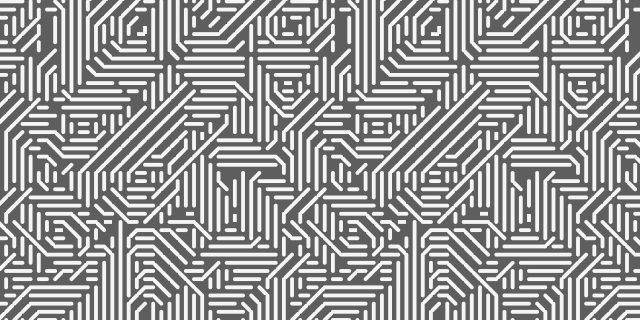
This pattern is drawn by a WebGL 2 fragment shader. Its source:

```glsl
#version 300 es
precision highp float;

uniform vec2 u_resolution;
out vec4 fragColor;

float hash(vec2 p) {
    vec3 q = fract(p.xyx * vec3(0.1031, 0.1030, 0.0973));
    q += dot(q, q.yzx + 33.33);
    return fract((q.x + q.y) * q.z);
}

// Random height at a lattice point, wrapping at the given period
float height(vec2 id, vec2 period) {
    return hash(floor(mod(id + 0.5, period)) + 17.0 + 3.0 * period);
}

// Slope of smooth value noise
vec2 slope(vec2 p, vec2 period) {
    vec2 id = floor(p), f = p - id;
    vec2 s = f * f * (3.0 - 2.0 * f);
    float a = height(id, period);
    float b = height(id + vec2(1, 0), period);
    float c = height(id + vec2(0, 1), period);
    float d = height(id + vec2(1, 1), period);
    return 6.0 * f * (1.0 - f) * (vec2(b - a, c - a) + (a - b - c + d) * s.yx);
}

// Flow along the noise contours, snapped to one of eight grid steps
vec2 heading(vec2 node) {
    vec2 g = slope((node + 0.5) / 6.0, vec2(6, 7));
    vec2 tilted = (node + 0.3) / 9.0;
    vec2 t = slope(vec2(tilted.x + tilted.y, tilted.y - tilted.x), vec2(4));
    g += 0.6 * vec2(t.x - t.y, t.x + t.y);
    float band = cos(6.28319 * (node.x / 36.0 - 0.17));
    vec2 flow = vec2(g.y, -g.x) + 0.3 * max(vec2(-band, band), 0.0);

    // Diagonals use every other node, so that they keep their spacing
    vec2 size = abs(flow);
    bool odd = mod(node.x + node.y, 2.0) > 0.5;
    return sign(flow) * step((odd ? 1.0 : 0.42) * max(size.x, size.y), size);
}

// The one step that enters a node: straight, or bent by 45 degrees
vec2 feeder(vec2 node) {
    vec2 ahead = heading(node);
    if (heading(node - ahead) == ahead) return ahead;
    vec2 left = sign(vec2(ahead.x - ahead.y, ahead.x + ahead.y));
    if (heading(node - left) == left) return left;
    vec2 right = sign(vec2(ahead.x + ahead.y, ahead.y - ahead.x));
    if (heading(node - right) == right) return right;
    return vec2(0);
}

float segment(vec2 p, vec2 v) {
    return length(p - v * clamp(dot(p, v) / max(dot(v, v), 0.001), 0.0, 1.0));
}

void main() {
    float nodesPerHeight = 39.17;
    float pixel = nodesPerHeight / u_resolution.y;
    vec2 p = gl_FragCoord.xy * pixel + vec2(0.25, 0.0);

    // Nearest track among the four corners of this grid cell
    float dist = 1.0;
    bool used[4];
    bool flat_[4];
    for (int i = 0; i < 4; i++) {
        vec2 node = floor(p) + vec2(i % 2, i / 2);
        vec2 back = feeder(node);
        vec2 next = heading(node);
        flat_[i] = next.x != 0.0;
        used[i] = back != vec2(0) || feeder(node + next) == next;
        if (used[i]) dist = min(dist, segment(p - node, -back));
    }

    // Short tracks join neighbours that were left empty
    for (int i = 0; i < 4; i++) {
        int axis = flat_[i] ? 1 : 2;
        if (!used[i] && (i & axis) == 0 && !used[i | axis]) {
            vec2 node = floor(p) + vec2(i % 2, i / 2);
            dist = min(dist, segment(p - node, flat_[i] ? vec2(1, 0) : vec2(0, 1)));
        }
    }

    float track = clamp(0.5 + (0.235 - dist) / pixel, 0.0, 1.0);
    vec3 color = mix(vec3(0.37), vec3(0.96), track);
    fragColor = vec4(color, 1.0);
}
```
